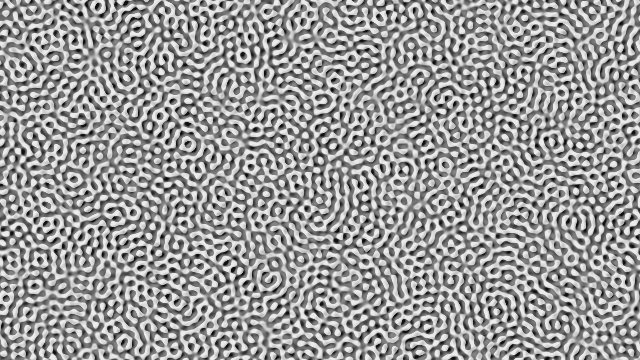
A Shadertoy shader for this pattern:

```glsl
#define WAVES_PER_HEIGHT 40.0
#define WAVE_COUNT 80
#define FREQ_SPREAD 0.14
#define RIDGE_LEVEL 0.09
#define EDGE_SOFTNESS 0.55
#define GROOVE_GRAY 0.395
#define GROOVE_SHADING 0.115
#define GROOVE_SKEW 0.025
#define RIDGE_GRAY 0.88
#define RIDGE_SHADING 0.075
#define LIGHT_DIR vec2(-0.8, 0.6)
#define SLOPE_SHARE 0.7

const float PI = 3.14159265;

float hash(float n) {
    n = fract(n * 0.1031);
    n *= n + 33.33;
    n *= n + n;
    return fract(n);
}

// Isotropic narrow-band noise: x = height, y = slope facing the light,
// z = independent stain of the same scale. All have unit variance.
vec3 labyrinth(vec2 p) {
    vec3 sum = vec3(0.0);
    for (int i = 0; i < WAVE_COUNT; i++) {
        float id = float(i);
        float angle = PI * (id + hash(id + 11.3)) / float(WAVE_COUNT);
        float stretch = 1.0 + FREQ_SPREAD * (hash(id + 137.7) - 0.5);
        vec2 dir = vec2(cos(angle), sin(angle));
        float phase = 2.0 * PI * (WAVES_PER_HEIGHT * stretch * dot(dir, p)
                                  + hash(id + 271.9));
        float stainShift = 2.0 * PI * hash(id + 419.1);
        float facing = sqrt(2.0) * stretch * dot(dir, LIGHT_DIR);
        sum += vec3(cos(phase), facing * sin(phase), cos(phase + stainShift));
    }
    return sum * sqrt(2.0 / float(WAVE_COUNT));
}

void mainImage(out vec4 fragColor, in vec2 fragCoord) {
    vec2 p = fragCoord / iResolution.y;
    vec3 relief = labyrinth(p);

    // Ridge mask, never sharper than about one pixel
    float pixelRise = PI * WAVES_PER_HEIGHT / iResolution.y;
    float soft = max(EDGE_SOFTNESS, pixelRise);
    float ridge = smoothstep(-soft, soft, relief.x - RIDGE_LEVEL);

    // Side light and stains, with a longer tail towards black
    float shade = SLOPE_SHARE * relief.y
                + sqrt(1.0 - SLOPE_SHARE * SLOPE_SHARE) * relief.z;
    float groove = GROOVE_GRAY + GROOVE_SHADING * shade
                 - GROOVE_SKEW * shade * shade;
    float crest = min(RIDGE_GRAY + RIDGE_SHADING * shade, 0.92);
    float gray = mix(max(groove, 0.06), crest, ridge);

    fragColor = vec4(vec3(gray), 1.0);
}
```
